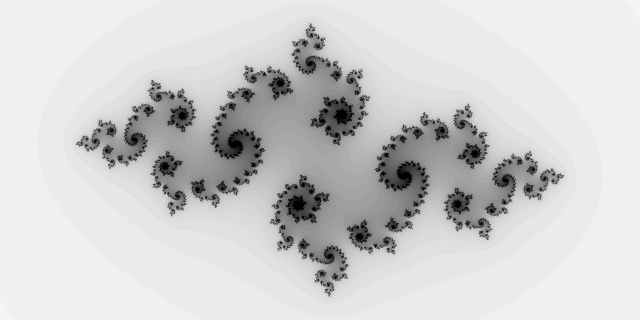
Reproduce this background procedurally as a Shadertoy shader.

```glsl
// Draws a Julia set of dark spirals on pale grey escape-time bands.

const vec2  JULIA_SEED    = vec2(-0.8, 0.2);
const float HALF_HEIGHT   = 1.0;   // plane units from centre to top edge
const float ESCAPE_RADIUS = 20.0;
const int   MAX_STEPS     = 50;
const int   SAMPLES       = 2;     // antialiasing grid per axis
const vec3  PALE          = vec3(1.0);
const vec3  DARK          = vec3(0.0);

vec2 complexSquare(vec2 z) {
    return vec2(z.x * z.x - z.y * z.y, 2.0 * z.x * z.y);
}

// Fraction of the step budget used before the orbit escapes.
float escapeFraction(vec2 z) {
    int steps = 0;
    for (int i = 0; i < MAX_STEPS; i++) {
        z = complexSquare(z) + JULIA_SEED;
        steps++;
        if (dot(z, z) > ESCAPE_RADIUS * ESCAPE_RADIUS) break;
    }
    return float(steps) / float(MAX_STEPS);
}

void mainImage(out vec4 fragColor, in vec2 fragCoord) {
    // Average a small grid of samples to smooth the band edges.
    float depth = 0.0;
    for (int j = 0; j < SAMPLES; j++) {
        for (int i = 0; i < SAMPLES; i++) {
            vec2 offset = (vec2(i, j) + 0.5) / float(SAMPLES) - 0.5;
            vec2 point = 2.0 * (fragCoord + offset) - iResolution.xy;
            depth += escapeFraction(point * HALF_HEIGHT / iResolution.y);
        }
    }
    depth /= float(SAMPLES * SAMPLES);

    fragColor = vec4(mix(PALE, DARK, depth), 1.0);
}
```
